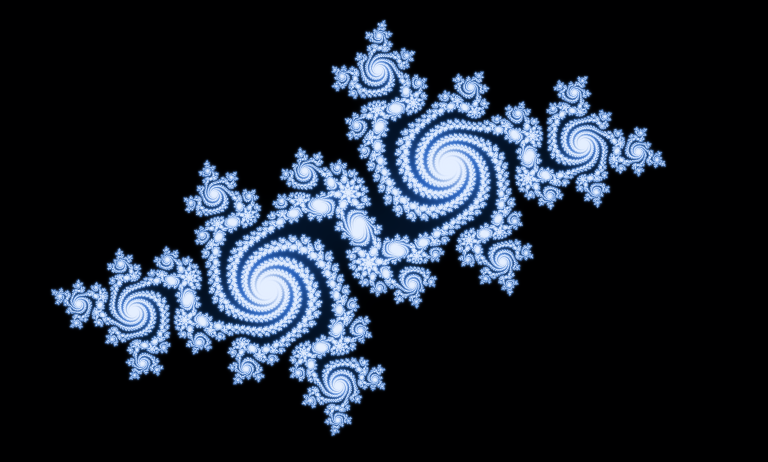
Give the GLSL for this background, as a Shadertoy shader.

```glsl
// Draws a Julia set of blue and white spirals on a black ground.

const int MAX_STEPS = 320;

vec2 complexSquare(vec2 z) {
    return vec2(z.x * z.x - z.y * z.y, 2.0 * z.x * z.y);
}

// Returns the smooth escape count (x) and the distance to the set (y).
vec2 escapeAndDistance(vec2 z) {
    const vec2 seed = vec2(-0.512511, -0.521296);
    float stretch = 1.0;
    for (int i = 0; i < MAX_STEPS; i++) {
        float radius = length(z);
        if (radius > 16.0) {
            float steps = float(i) - log2(log2(radius) / 4.0);
            return vec2(steps, radius * log(radius) / stretch);
        }
        stretch *= 2.0 * radius;
        z = complexSquare(z) + seed;
    }
    return vec2(float(MAX_STEPS), 0.0);
}

// Black through navy and blue to white as the escape slows down.
vec3 spiralColor(float steps) {
    vec3 color = mix(vec3(0.0, 0.0, 0.004), vec3(0.01, 0.07, 0.15), smoothstep(9.0, 45.0, steps));
    color = mix(color, vec3(0.13, 0.37, 0.75), smoothstep(40.0, 125.0, steps));
    return mix(color, vec3(0.88, 0.92, 1.0), smoothstep(110.0, 225.0, steps));
}

vec3 shade(vec2 z) {
    vec2 escape = escapeAndDistance(z);
    vec3 color = spiralColor(escape.x);

    // Light filaments hugging the boundary
    float filament = exp(-escape.y / 0.0032);
    vec3 filamentColor = mix(vec3(0.38, 0.62, 0.97), vec3(0.9, 0.94, 1.0),
                             smoothstep(50.0, 170.0, escape.x));
    return mix(color, filamentColor, 0.8 * filament);
}

void mainImage(out vec4 fragColor, in vec2 fragCoord) {
    // Average a grid of samples to smooth the fine beads
    const int GRID = 3;
    vec3 color = vec3(0.0);
    for (int k = 0; k < GRID * GRID; k++) {
        vec2 jitter = (vec2(k % GRID, k / GRID) + 0.5) / float(GRID) - 0.5;
        vec2 uv = (fragCoord + jitter - 0.5 * iResolution.xy) / iResolution.y;
        color += shade(uv * 2.136 + vec2(0.118, -0.014));
    }
    fragColor = vec4(color / float(GRID * GRID), 1.0);
}
```
